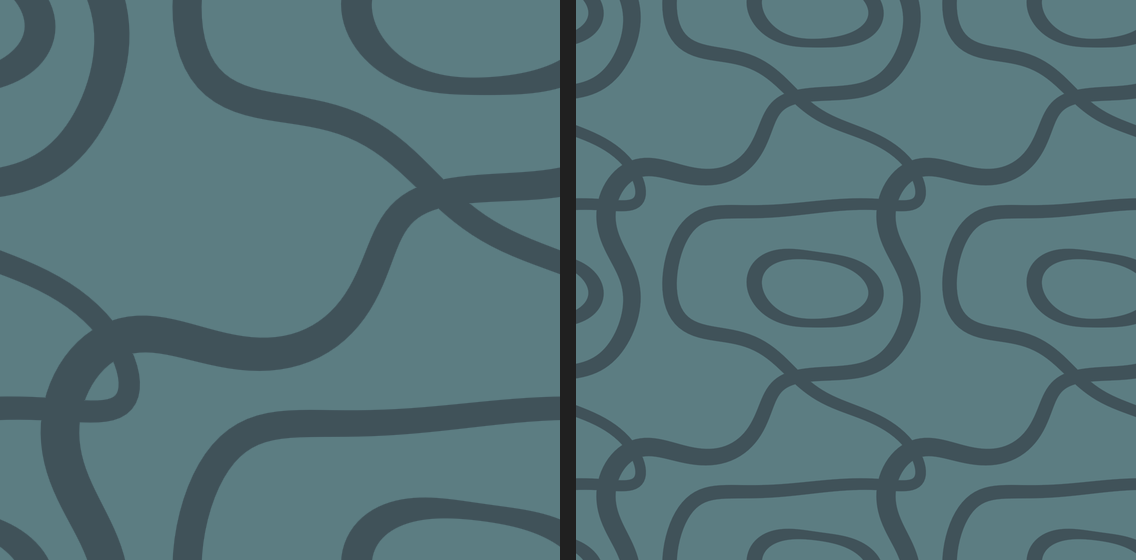
Left: one tile. Right: repeated 2 by 2.
A Shadertoy shader for this pattern:

```glsl
// Three broad, smoothly bending ribbons that cross and loop on a flat ground.
// Each is a closed curve on the torus: a whole-number drift plus four harmonics,
// so every ribbon leaving one edge of the tile re-enters at the opposite edge.

#define GROUND_COLOR vec3(0.36, 0.49, 0.51)
#define RIBBON_COLOR vec3(0.25, 0.32, 0.35)
#define SEGMENTS 120
#define WIDTH_SCALE 1.0
#define EDGE_PIXELS 1.2

const float TAU = 6.2831853;

struct Ribbon {
    vec2 center;
    vec2 winding;         // whole tiles travelled in one circuit
    vec4 h1, h2, h3, h4;  // harmonics: cosine in xy, sine in zw
    vec4 width;           // mean half width, swing, swings per circuit, phase
};

// Long diagonal ribbon, drifting one tile left and one tile down
const Ribbon DIAGONAL = Ribbon(
    vec2(0.114, 0.001), vec2(-1.0, -1.0),
    vec4(0.030, 0.007, 0.123, -0.088), vec4(0.041, -0.026, 0.060, -0.050),
    vec4(-0.004, 0.013, -0.001, 0.025), vec4(0.009, 0.005, 0.0, 0.0),
    vec4(0.0295, 0.005, 1.0, 0.85));

// Meandering ribbon that swings across and back while drifting down
const Ribbon MEANDER = Ribbon(
    vec2(0.774, -0.047), vec2(0.0, -1.0),
    vec4(-0.428, 0.076, -0.026, -0.045), vec4(0.004, -0.024, 0.041, -0.048),
    vec4(-0.016, -0.010, -0.009, -0.012), vec4(0.0, -0.007, -0.008, -0.023),
    vec4(0.0225, 0.0035, 1.0, 0.0));

// Closed, flattened ring
const Ribbon RING = Ribbon(
    vec2(0.854, -0.031), vec2(0.0),
    vec4(-0.204, 0.025, -0.016, -0.130), vec4(0.0, 0.004, 0.0, -0.005),
    vec4(-0.013, 0.004, -0.001, -0.011), vec4(0.0),
    vec4(0.0215, 0.006, 2.0, 0.0));

vec2 complexMul(vec2 a, vec2 b) {
    return vec2(a.x * b.x - a.y * b.y, a.x * b.y + a.y * b.x);
}

vec2 harmonic(vec4 h, vec2 turn) {
    return h.xy * turn.x + h.zw * turn.y;
}

// Point on the centre line, t from 0 to 1
vec2 centerLine(Ribbon r, float t) {
    vec2 e1 = vec2(cos(TAU * t), sin(TAU * t));
    vec2 e2 = complexMul(e1, e1);
    vec2 e3 = complexMul(e2, e1);
    vec2 e4 = complexMul(e2, e2);
    return r.center + r.winding * t + harmonic(r.h1, e1) + harmonic(r.h2, e2)
         + harmonic(r.h3, e3) + harmonic(r.h4, e4);
}

// Signed distance to the ribbon's edge, wrapped around the tile
float ribbonDistance(vec2 p, Ribbon r) {
    float nearest = 1.0;
    vec2 a = centerLine(r, 0.0);
    for (int i = 0; i < SEGMENTS; i++) {
        vec2 b = centerLine(r, float(i + 1) / float(SEGMENTS));
        vec2 along = b - a;
        vec2 toP = p - a;
        toP -= floor(toP + 0.5);
        float s = clamp(dot(toP, along) / dot(along, along), 0.0, 1.0);
        float t = (float(i) + s) / float(SEGMENTS);
        float halfWidth = r.width.x + r.width.y * cos(TAU * r.width.z * (t - r.width.w));
        nearest = min(nearest, length(toP - along * s) - halfWidth * WIDTH_SCALE);
        a = b;
    }
    return nearest;
}

void mainImage(out vec4 fragColor, in vec2 fragCoord) {
    vec2 p = fragCoord / iResolution.y;

    float d = ribbonDistance(p, DIAGONAL);
    d = min(d, ribbonDistance(p, MEANDER));
    d = min(d, ribbonDistance(p, RING));

    // Blend over about one pixel for a crisp, smooth edge
    float cover = clamp(0.5 - d * iResolution.y / EDGE_PIXELS, 0.0, 1.0);
    fragColor = vec4(mix(GROUND_COLOR, RIBBON_COLOR, cover), 1.0);
}
```
